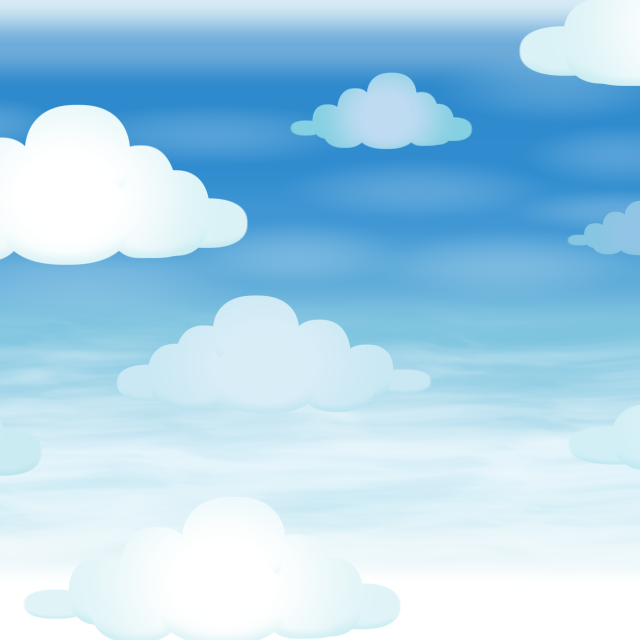
Give the GLSL for this texture, as a Shadertoy shader.

```glsl
const vec3 TEAL = vec3(0.40, 0.79, 0.85);      // tint of cloud rims
const vec3 HAZE_WHITE = vec3(0.98, 0.995, 1.0);
const float LOBE_POWER = 2.4;                  // roundness of cloud lobes
const float RIM_STRENGTH = 0.16;
const vec2 STREAK_SCALE = vec2(3.0, 24.0);
const float STREAK_STRENGTH = 0.42;

// Sky colour stops, bottom to top: rgb, height
const int STOPS = 12;
const vec4 SKY[STOPS] = vec4[](
    vec4(1.00, 1.00, 1.00, 0.085), vec4(0.93, 0.97, 0.98, 0.13),
    vec4(0.85, 0.94, 0.97, 0.22), vec4(0.88, 0.95, 0.98, 0.29),
    vec4(0.71, 0.87, 0.93, 0.36), vec4(0.52, 0.78, 0.88, 0.48),
    vec4(0.37, 0.67, 0.85, 0.57), vec4(0.25, 0.59, 0.83, 0.66),
    vec4(0.19, 0.55, 0.81, 0.74), vec4(0.18, 0.54, 0.80, 0.86),
    vec4(0.43, 0.67, 0.85, 0.925), vec4(0.84, 0.92, 0.96, 1.00));

// Faint oval veils: centre, radii
const int VEILS = 9;
const vec4 VEIL[VEILS] = vec4[](
    vec4(0.13, 0.555, 0.27, 0.060), vec4(0.46, 0.605, 0.18, 0.055),
    vec4(0.79, 0.585, 0.21, 0.060), vec4(0.97, 0.757, 0.16, 0.050),
    vec4(0.96, 0.670, 0.17, 0.035), vec4(0.87, 0.865, 0.20, 0.060),
    vec4(0.65, 0.705, 0.22, 0.050), vec4(0.33, 0.790, 0.24, 0.050),
    vec4(-0.02, 0.805, 0.12, 0.045));

// Cloud lobes, back to front: centre, radii
const int LOBES = 10;
const vec4 LOBE[LOBES] = vec4[](
    vec4(-1.27, 0.36, 0.40, 0.22), vec4(1.78, 0.38, 0.32, 0.14),
    vec4(-0.95, 0.45, 0.35, 0.38), vec4(1.33, 0.50, 0.32, 0.32),
    vec4(-0.62, 0.55, 0.36, 0.50), vec4(0.76, 0.65, 0.38, 0.47),
    vec4(-0.75, 0.35, 0.45, 0.30), vec4(0.98, 0.35, 0.45, 0.34),
    vec4(0.00, 0.95, 0.52, 0.46), vec4(0.11, 0.40, 0.65, 0.41));

// Clouds: base position, scale (negative x mirrors)
const int CLOUDS = 8;
const vec4 PLACE[CLOUDS] = vec4[](
    vec4(1.005, 0.602, -0.056, 0.060), vec4(0.612, 0.768, -0.075, 0.084),
    vec4(1.193, 0.255, 0.182, 0.137), vec4(-0.196, 0.233, -0.156, 0.169),
    vec4(0.400, 0.355, 0.130, 0.130), vec4(0.365, -0.006, -0.156, 0.163),
    vec4(1.116, 0.857, 0.182, 0.176), vec4(0.121, 0.588, -0.159, 0.176));

// Cloud core colour, strength of the teal edge
const vec4 TINT[CLOUDS] = vec4[](
    vec4(0.57, 0.77, 0.90, 0.25), vec4(0.75, 0.86, 0.95, 0.65),
    vec4(0.89, 0.96, 0.98, 0.14), vec4(0.88, 0.95, 0.97, 0.18),
    vec4(0.85, 0.93, 0.97, 0.14), vec4(1.00, 1.00, 1.00, 0.20),
    vec4(1.00, 1.00, 1.00, 0.24), vec4(1.00, 1.00, 1.00, 0.24));

vec2 hashGradient(vec2 cell) {
    vec3 h = fract(cell.xyx * vec3(0.1031, 0.1030, 0.0973));
    h += dot(h, h.yzx + 33.33);
    float angle = 6.2832 * fract((h.x + h.y) * h.z);
    return vec2(cos(angle), sin(angle));
}

float gradientNoise(vec2 p) {
    vec2 i = floor(p), f = fract(p);
    vec2 u = f * f * f * (f * (f * 6.0 - 15.0) + 10.0);
    vec2 e = vec2(0.0, 1.0);
    float low = mix(dot(hashGradient(i), f),
                    dot(hashGradient(i + e.yx), f - e.yx), u.x);
    float high = mix(dot(hashGradient(i + e), f - e),
                     dot(hashGradient(i + e.yy), f - e.yy), u.x);
    return mix(low, high, u.y);
}

float fbm(vec2 p) {
    float sum = 0.0, amplitude = 0.6;
    for (int i = 0; i < 4; i++) {
        sum += amplitude * gradientNoise(p);
        p = p * 1.9 + 17.3;
        amplitude *= 0.55;
    }
    return sum;
}

vec3 skyColor(vec2 p) {
    vec3 col = SKY[0].rgb;
    for (int i = 1; i < STOPS; i++)
        col = mix(col, SKY[i].rgb, smoothstep(SKY[i - 1].w, SKY[i].w, p.y));

    for (int i = 0; i < VEILS; i++) {
        vec2 q = (p - VEIL[i].xy) / VEIL[i].zw;
        float veil = max(1.0 - dot(q, q), 0.0);
        col = mix(col, HAZE_WHITE, 0.19 * sqrt(veil) * veil);
    }

    // Wind-drawn haze in the lower half
    float streak = fbm(p * STREAK_SCALE + 0.5 * gradientNoise(p * 5.0));
    float band = smoothstep(0.08, 0.20, p.y) * smoothstep(0.55, 0.38, p.y);
    col = mix(col, HAZE_WHITE, band * clamp(0.10 + STREAK_STRENGTH * streak * 2.0, 0.0, 0.7));
    return col - vec3(0.16, 0.07, 0.04) * band * max(-streak, 0.0);
}

vec3 paintCloud(vec3 col, vec2 p, vec4 place, vec4 tint, float pixel) {
    vec2 q = (p - place.xy) / place.zw;
    if (abs(q.x) > 2.3 || q.y < -0.2 || q.y > 1.6) return col;
    float spread = length((q - vec2(0.1, 0.6)) / vec2(1.55, 1.2));
    vec3 body = mix(tint.rgb, TEAL, tint.w * smoothstep(0.25, 1.0, spread));
    float unit = min(abs(place.z), place.w);
    for (int i = 0; i < LOBES; i++) {
        vec2 r = (q - LOBE[i].xy) / LOBE[i].zw;
        vec2 a = pow(abs(r) + 1e-4, vec2(LOBE_POWER));
        float edge = pow(a.x + a.y, 1.0 / LOBE_POWER) - 1.0;
        float d = edge * min(LOBE[i].z, LOBE[i].w) * unit;
        float lower = smoothstep(-0.35, 0.0, edge) * smoothstep(0.25, 0.9, -r.y);
        vec3 shade = mix(body, TEAL, RIM_STRENGTH * lower);
        col = mix(col, shade, smoothstep(pixel, -pixel, d));
    }
    return col;
}

void mainImage(out vec4 fragColor, in vec2 fragCoord) {
    vec2 p = fragCoord / iResolution.xy;
    float pixel = 0.7 / iResolution.y;
    vec3 col = skyColor(p);
    for (int i = 0; i < CLOUDS; i++)
        col = paintCloud(col, p, PLACE[i], TINT[i], pixel);
    fragColor = vec4(clamp(col, 0.0, 1.0), 1.0);
}
```
